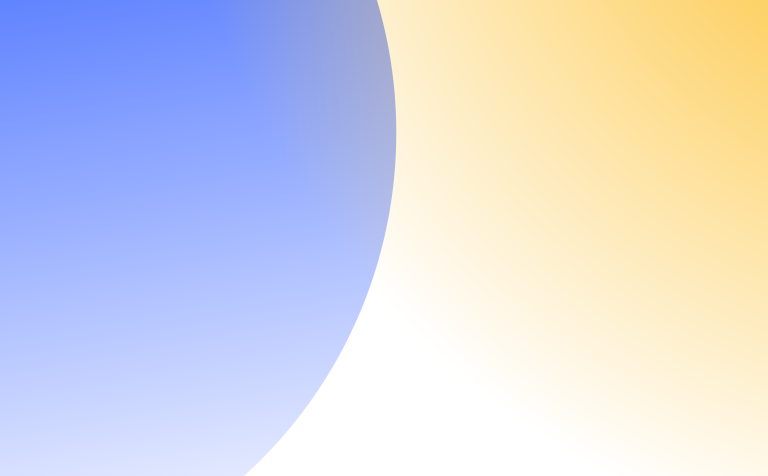
Write a WebGL 2 fragment shader that draws this background.

```glsl
#version 300 es
precision highp float;

uniform vec2 u_resolution;
out vec4 outColor;

// Lengths are in canvas widths, origin at the lower left
const vec2 DISC_CENTER = vec2(-0.087, 0.447);
const float DISC_RADIUS = 0.603;
const vec2 FADE_ORIGIN = vec2(0.0, 0.621);
const vec2 FADE_SLOPE = vec2(0.217, -1.208);
const vec2 GLOW_CENTER = vec2(1.288, 0.941);
const float GLOW_INNER = 0.431;
const float GLOW_OUTER = 1.064;

const vec3 WHITE = vec3(1.0);
const vec3 BLUE = vec3(0.376, 0.514, 1.0);
const vec3 AMBER = vec3(0.992, 0.820, 0.400);

// Blue that pales to white down the disc
vec3 discColor(vec2 p) {
    float fade = dot(p - FADE_ORIGIN, FADE_SLOPE);
    return mix(BLUE, WHITE, clamp(fade, 0.0, 1.0));
}

// Antialiased coverage of the disc
float discMask(vec2 p, float pixel) {
    float edge = length(p - DISC_CENTER) - DISC_RADIUS;
    return clamp(0.5 - edge / pixel, 0.0, 1.0);
}

// Linear radial falloff from beyond the upper right corner
float glowAmount(vec2 p) {
    float reach = GLOW_OUTER - length(p - GLOW_CENTER);
    return clamp(reach / (GLOW_OUTER - GLOW_INNER), 0.0, 1.0);
}

void main() {
    float pixel = 1.0 / u_resolution.x;
    vec2 p = gl_FragCoord.xy * pixel;

    vec3 color = mix(WHITE, discColor(p), discMask(p, pixel));
    color = mix(color, AMBER, glowAmount(p));
    outColor = vec4(color, 1.0);
}
```
